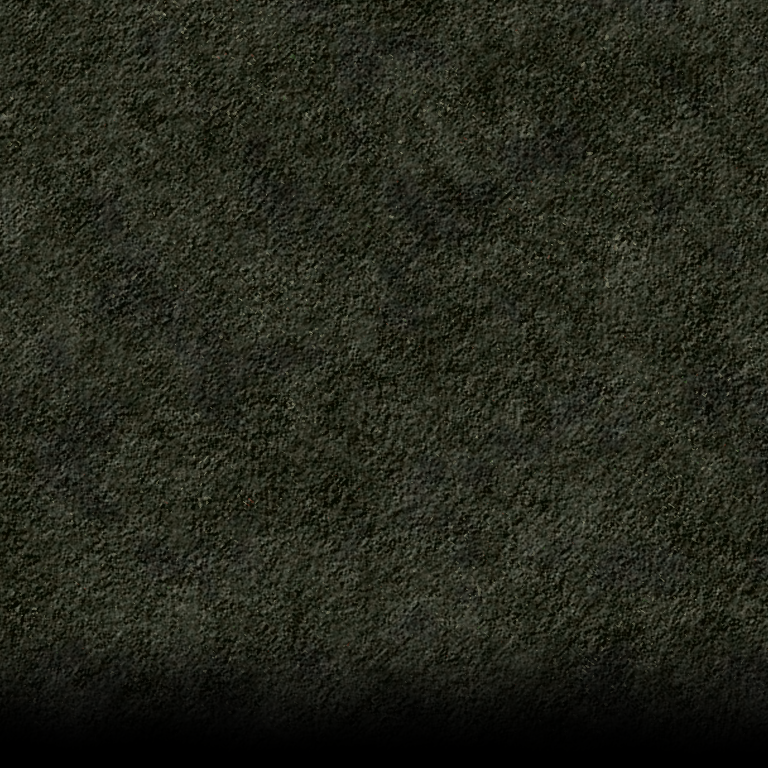
This texture is drawn by a Shadertoy shader. Its source:

```glsl
// Dark mossy felt: crisp embossed grain lit from the upper left, over soft
// olive and slate mottling, with sparse clustered pale and rusty flecks.
// The cloth sinks into black along the bottom edge.

float hash(vec2 p) {
    return fract(sin(dot(p, vec2(127.1, 311.7))) * 43758.5453);
}

float noise(vec2 p) {
    vec2 i = floor(p), f = fract(p);
    f = f * f * (3.0 - 2.0 * f);
    return mix(mix(hash(i), hash(i + vec2(1, 0)), f.x),
               mix(hash(i + vec2(0, 1)), hash(i + vec2(1, 1)), f.x), f.y);
}

float fbm(vec2 p) {
    float sum = 0.0, amp = 0.5;
    for (int i = 0; i < 5; i++) {
        sum += amp * noise(p);
        p = mat2(1.6, 1.2, -1.2, 1.6) * p + 17.3;
        amp *= 0.55;
    }
    return sum / 1.055;
}

// Turns the lattice so that the noise does not line up with the canvas
vec2 diagonal(vec2 p) {
    return vec2(p.x + p.y, p.y - p.x) * 0.7071;
}

// Height of the nap, stretched a little along the rising diagonal
float nap(vec2 p) {
    vec2 q = diagonal(p);
    return 0.4 * noise(q * vec2(110, 170)) + 0.6 * noise(q * vec2(250, 350) + 31.0);
}

// Ragged flecks where coarse and fine noise peak together
float flecks(vec2 p, float coarse, float threshold) {
    vec2 q = mat2(0.82, 0.57, -0.57, 0.82) * p;
    float peak = 0.45 * noise(q * coarse + 71.0) + 0.55 * noise(q * 290.0 + 13.0);
    return smoothstep(threshold, threshold + 0.08, peak);
}

void mainImage(out vec4 fragColor, in vec2 fragCoord) {
    vec2 p = fragCoord / iResolution.y;

    // Brightness: mottling, relief of uneven strength and fine grain
    float blotch = fbm(p * 11.0 + 4.0) - 0.5;
    float mottle = fbm(p * 52.0 + 60.0) - 0.5;
    float relief = nap(p) - nap(p + vec2(-0.0023, 0.0023));
    float rough = 0.65 + 0.7 * noise(p * 48.0 + 23.0);
    float grain = noise(diagonal(p) * 430.0 + 9.0) - 0.5;
    float v = 0.170 + 0.11 * blotch + 0.17 * mottle;
    v += rough * (0.28 * relief + 0.23 * grain);
    v = max(v, 0.032);

    // Olive body, with a trace of slate in small dark patches
    vec3 color = vec3(v - 0.009, v, v - 0.053);
    float slate = smoothstep(0.52, 0.72, fbm(p * 15.0 + 83.0));
    color = mix(color, vec3(0.84, 0.86, 0.8) * v - 0.012, 0.5 * slate);
    float hue = noise(p * 120.0 + 5.0) - 0.5;
    color += vec3(0.024, -0.006, -0.008) * hue;

    // Clustered flecks: fine specks everywhere, crumbs mostly in clusters
    float cluster = smoothstep(0.48, 0.72, fbm(p * 8.0 + 140.0));
    float specks = flecks(p, 170.0, 0.80 - 0.07 * cluster);
    float crumbs = flecks(p + 0.37, 62.0, 0.87 - 0.10 * cluster);
    float kind = noise(p * 55.0 + 200.0);
    vec3 tint = mix(vec3(0.33, 0.34, 0.27), vec3(0.56, 0.56, 0.45), noise(p * 110.0));
    tint = mix(tint, vec3(0.38, 0.21, 0.15), smoothstep(0.84, 0.88, kind));
    tint = mix(tint, vec3(0.25, 0.35, 0.20), smoothstep(0.16, 0.12, kind));
    color = mix(color, tint + 0.3 * relief, max(0.6 * specks, 0.8 * crumbs));

    // Fall into black at the bottom
    color *= smoothstep(0.015, 0.21, p.y + 0.03 * blotch);
    fragColor = vec4(clamp(color, 0.0, 1.0), 1.0);
}
```
